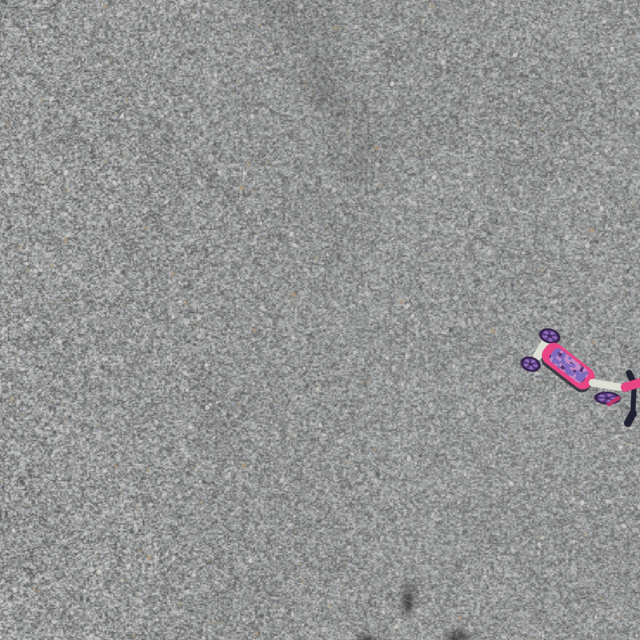
Give the GLSL for this texture, as a Shadertoy shader.

```glsl
float hash(vec2 p) {
    vec3 q = fract(vec3(p.xyx) * 0.1031);
    q += dot(q, q.yzx + 33.33);
    return fract((q.x + q.y) * q.z);
}

float noise(vec2 p) {
    vec2 i = floor(p), f = fract(p);
    f = f * f * (3.0 - 2.0 * f);
    return mix(mix(hash(i), hash(i + vec2(1, 0)), f.x),
               mix(hash(i + vec2(0, 1)), hash(i + vec2(1, 1)), f.x), f.y);
}

float fbm(vec2 p) {
    float sum = 0.0, amp = 0.5;
    for (int i = 0; i < 4; i++) {
        sum += amp * noise(p);
        p = p * 2.03 + 17.0;
        amp *= 0.5;
    }
    return sum;
}

vec2 rotate(vec2 p, float a) {
    float c = cos(a), s = sin(a);
    return vec2(c * p.x + s * p.y, c * p.y - s * p.x);
}

float segment(vec2 p, vec2 a, vec2 b, float r) {
    vec2 d = b - a;
    return length(p - a - d * clamp(dot(p - a, d) / dot(d, d), 0.0, 1.0)) - r;
}

float roundBox(vec2 p, vec2 halfSize, float r) {
    vec2 q = abs(p) - halfSize + r;
    return length(max(q, 0.0)) + min(max(q.x, q.y), 0.0) - r;
}

float ellipse(vec2 p, vec2 radii) {
    return (length(p / radii) - 1.0) * min(radii.x, radii.y);
}

float cover(float d, float px) {
    return smoothstep(px, -px, d);
}

float blot(vec2 p, vec2 center, vec2 radii) {
    vec2 q = (p - center) / radii;
    return exp(-dot(q, q));
}

// One chip per grid cell: pale, tan or dark
vec3 addChips(vec3 col, vec2 p, float scale, float density, float strength, float px) {
    vec2 g = p * scale, id = floor(g);
    vec2 center = 0.35 + 0.3 * vec2(hash(id + 3.1), hash(id + 8.7));
    vec2 q = rotate(fract(g) - center, 6.28 * hash(id + 21.3));
    float size = mix(0.16, 0.34, hash(id + 31.9));
    float d = ellipse(q, size * vec2(1.0, mix(0.55, 0.9, hash(id + 45.2)))) / scale;
    float kind = hash(id + 57.4);
    vec3 chip = mix(vec3(0.73, 0.74, 0.74), vec3(0.85, 0.85, 0.82), hash(id + 64.8));
    chip = mix(chip, vec3(0.68, 0.60, 0.49), step(0.80, kind));
    chip = mix(chip, vec3(0.36, 0.37, 0.39), step(0.89, kind));
    return mix(col, chip, strength * step(hash(id + 77.6), density) * cover(d, px));
}

vec3 asphalt(vec2 p, float px) {
    float coarse = smoothstep(0.75, 0.0, p.x + 0.25 * p.y + 0.3 * (fbm(p * 5.0) - 0.5));
    float grain = 0.20 * (noise(p * vec2(210, 260)) - 0.5) + 0.24 * (noise(p * vec2(370, 430) + 50.0) - 0.5);
    float tone = 0.575 + 0.06 * (fbm(p * 6.0 + 4.0) - 0.47) + grain * (0.9 + 0.25 * coarse);
    vec3 col = tone * vec3(0.993, 1.0, 1.003);
    col = addChips(col, rotate(p, 0.3), 190.0, 0.22 + 0.16 * coarse, 0.55, px);
    col = addChips(col, rotate(p, 0.8) + 2.0, 125.0, 0.12 + 0.20 * coarse, 0.7, px);
    col = addChips(col, rotate(p, 1.2) + 5.0, 80.0, 0.04 + 0.09 * coarse, 0.85, px);
    // Faint worn streak and oily spots
    float streak = segment(p, vec2(0.43, 1.02), vec2(0.57, 0.75), 0.0);
    col *= 1.0 - 0.10 * exp(-streak * streak * 900.0) * (0.4 + noise(p * 30.0));
    float oil = blot(p, vec2(0.638, 0.062), vec2(0.011, 0.023))
              + blot(p, vec2(0.715, 0.004), vec2(0.017, 0.011))
              + blot(p, vec2(0.573, 0.0), vec2(0.015, 0.008));
    return col * (1.0 - 0.48 * min(oil, 1.0));
}

vec3 addWheel(vec3 col, vec2 p, vec2 center, vec2 radii, float angle, float px) {
    vec2 q = rotate(p - center, angle);
    col = mix(col, vec3(0.20, 0.13, 0.29), cover(ellipse(q, radii), px));
    float spokes = 0.5 + 0.5 * cos(5.0 * atan(q.y / radii.y, q.x / radii.x));
    vec3 rim = mix(vec3(0.34, 0.23, 0.50), vec3(0.59, 0.45, 0.75), spokes);
    col = mix(col, rim, cover(ellipse(q, radii * 0.72), px));
    return mix(col, vec3(0.23, 0.16, 0.34), cover(ellipse(q, radii * 0.22), px));
}

vec3 addScooter(vec3 col, vec2 p, float px) {
    vec3 pink = vec3(0.91, 0.27, 0.52), white = vec3(0.87, 0.88, 0.84), navy = vec3(0.13, 0.13, 0.20);
    vec2 deck = rotate(p - vec2(0.888, 0.428), -0.66);
    // Cast shadow
    vec2 shade = rotate(p - vec2(0.887, 0.423), -0.66);
    col = mix(col, vec3(0.17, 0.16, 0.20), 0.85 * cover(roundBox(shade, vec2(0.045, 0.018), 0.014), px));
    // Axle, wheels and deck
    col = mix(col, white, cover(segment(p, vec2(0.854, 0.467), vec2(0.840, 0.444), 0.007), px));
    col = addWheel(col, p, vec2(0.859, 0.475), vec2(0.017, 0.0115), -0.3, px);
    col = addWheel(col, p, vec2(0.829, 0.431), vec2(0.016, 0.0115), -0.3, px);
    col = mix(col, pink, cover(roundBox(deck, vec2(0.046, 0.018), 0.015), px));
    vec3 panel = mix(vec3(0.50, 0.42, 0.74), vec3(0.75, 0.55, 0.77), smoothstep(0.55, 0.75, noise(deck * 180.0)));
    panel = mix(panel, vec3(0.35, 0.20, 0.42), smoothstep(0.65, 0.8, noise(deck * 150.0 + 9.0)));
    col = mix(col, panel, cover(roundBox(deck - vec2(0.0, 0.001), vec2(0.033, 0.0125), 0.008), px));
    // Rear wheel, handlebar and stem
    col = addWheel(col, p, vec2(0.949, 0.378), vec2(0.021, 0.010), -0.05, px);
    col = mix(col, pink * 0.8, cover(segment(p, vec2(0.951, 0.368), vec2(0.966, 0.378), 0.003), px));
    float bar = min(segment(p, vec2(0.983, 0.417), vec2(0.991, 0.400), 0.005),
                    segment(p, vec2(0.991, 0.400), vec2(0.989, 0.358), 0.004));
    bar = min(bar, segment(p, vec2(0.989, 0.354), vec2(0.981, 0.339), 0.006));
    col = mix(col, navy, cover(bar, px));
    col = mix(col, white, cover(segment(p, vec2(0.926, 0.402), vec2(0.968, 0.395), 0.006), px));
    return mix(col, pink, cover(segment(p, vec2(0.977, 0.395), vec2(1.0, 0.402), 0.007), px));
}

void mainImage(out vec4 fragColor, in vec2 fragCoord) {
    vec2 p = fragCoord / iResolution.xy;
    float px = 0.8 / iResolution.y;
    fragColor = vec4(clamp(addScooter(asphalt(p, px), p, px), 0.0, 1.0), 1.0);
}
```
